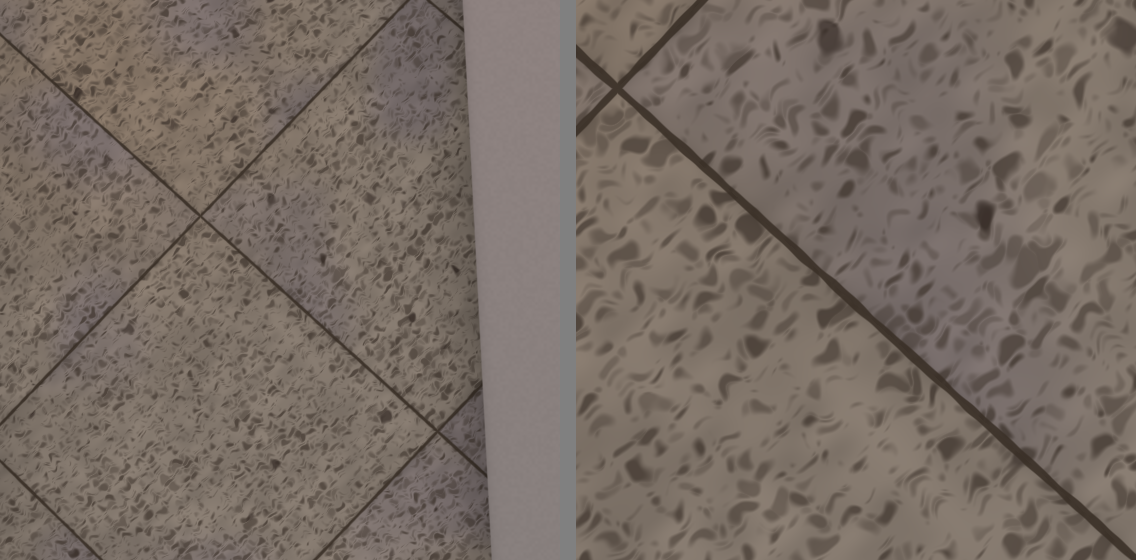
Left: the whole. Right: its middle third, enlarged.
This texture is drawn by a Shadertoy shader. Its source:

```glsl
// Speckled granite floor tiles laid on the diagonal, with a plain pale panel at the right.
// A mild projective map gives the tile grid; stretched cellular noise gives the mineral
// flecks, a sparse round layer gives the dark grains, and smooth noise tints the stone.

const vec2  CROSSING     = vec2(0.358, 0.614);  // a joint crossing, canvas units
const vec2  ACROSS_U     = vec2(1.309, -1.258); // tile axis running down to the right
const vec2  ACROSS_V     = vec2(1.200, 1.322);  // tile axis running up to the right
const vec2  PERSPECTIVE  = vec2(0.043, -0.051);
const float TILE_SIZE    = 0.555;
const float JOINT_HALF   = 0.0024;
const vec2  FLECK_PITCH  = vec2(0.021, 0.0115); // length and width of a fleck cell
const float FLECK_ANGLE  = 0.72;
const float GRAIN_PITCH  = 0.085;
const float PANEL_BOTTOM = 0.878;               // panel edge at the lower side
const float PANEL_TOP    = 0.826;               // panel edge at the upper side

const vec3 STONE  = vec3(0.505, 0.462, 0.422);
const vec3 WARM   = vec3(0.525, 0.455, 0.390);
const vec3 LILAC  = vec3(0.460, 0.420, 0.430);
const vec3 FLECK  = vec3(0.255, 0.215, 0.185);
const vec3 GRAIN  = vec3(0.205, 0.165, 0.145);
const vec3 JOINT  = vec3(0.225, 0.185, 0.150);
const vec3 PANEL_LOW  = vec3(0.530, 0.498, 0.490);
const vec3 PANEL_HIGH = vec3(0.555, 0.508, 0.500);

vec3 hash3(vec2 p) {
    vec3 q = fract(p.xyx * vec3(0.1031, 0.1030, 0.0973));
    q += dot(q, q.yxz + 33.33);
    return fract((q.xxy + q.yzz) * q.zyx);
}

float smoothNoise(vec2 p) {
    vec2 i = floor(p), f = fract(p);
    f = f * f * (3.0 - 2.0 * f);
    float low  = mix(hash3(i).x, hash3(i + vec2(1, 0)).x, f.x);
    float high = mix(hash3(i + vec2(0, 1)).x, hash3(i + vec2(1, 1)).x, f.x);
    return mix(low, high, f.y);
}

vec2 rotate(vec2 p, float a) {
    float c = cos(a), s = sin(a);
    return vec2(c * p.x + s * p.y, c * p.y - s * p.x);
}

// Coverage by one random blob per cell; fill scales radii, rarity drops blobs
float blobs(vec2 p, float fill, float rarity, float blur) {
    vec2 cell = floor(p);
    float ink = 0.0;
    for (int y = -1; y <= 1; y++)
    for (int x = -1; x <= 1; x++) {
        vec2 id = cell + vec2(x, y);
        vec3 h = hash3(id), k = hash3(id + 71.7);
        vec2 d = p - id - 0.15 - 0.7 * h.xy;
        d = rotate(d, (k.x - 0.5) * 1.1);
        float radius = fill * mix(0.35, 1.0, h.z);
        float body = 1.0 - smoothstep(radius - blur, radius + blur, length(d));
        ink = max(ink, body * mix(0.45, 1.0, k.y) * step(rarity, k.z));
    }
    return ink;
}

vec3 granite(vec2 p, vec2 tile, float px) {
    vec3 h = hash3(tile + 19.0);
    vec2 s = p + 7.0 * h.xy + 3.0;   // each tile is cut from its own slab area

    // Broad tints and cloudy mottling
    float cloud = smoothNoise(s * 9.0);
    float mottle = smoothNoise(rotate(s, FLECK_ANGLE) * vec2(38.0, 70.0));
    vec3 col = mix(STONE, WARM, 0.8 * exp(-7.0 * dot(p - vec2(0.2, 0.88), p - vec2(0.2, 0.88))));
    col = mix(col, LILAC, 0.75 * smoothstep(0.5, 0.9, smoothNoise(s * 5.0 + 4.0)));
    col *= 0.91 + 0.08 * cloud + 0.13 * mottle + 0.04 * (h.z - 0.5);

    // Ragged slanted flecks, gathered in clumps
    vec2 w = s + 0.0030 * sin(s.yx * vec2(173.0, 211.0) + 2.0 * sin(s * 97.0));
    w += 0.0045 * (vec2(smoothNoise(s * 120.0), smoothNoise(s * 120.0 + 50.0)) - 0.5);
    vec2 q = rotate(w, FLECK_ANGLE + 0.35 * (h.x - 0.5)) / FLECK_PITCH;
    float clump = mix(0.55, 1.25, smoothNoise(s * 21.0)) * mix(0.85, 1.15, cloud);
    float blur = 0.12 + 0.6 * px / FLECK_PITCH.y;
    float coarse = blobs(q, 0.46 * clump, 0.32, blur);
    float fine = blobs(q * 1.7 + 31.0, 0.42 * clump, 0.40, blur * 1.4);
    col = mix(col, FLECK, max(0.78 * coarse, 0.42 * fine));

    // Sparse round dark grains
    float grain = blobs(w / GRAIN_PITCH, 0.115, 0.80, 0.02 + px / GRAIN_PITCH);
    return mix(col, GRAIN, 0.9 * grain);
}

void mainImage(out vec4 fragColor, in vec2 fragCoord) {
    vec2 p = fragCoord / iResolution.xy;
    float px = 1.0 / min(iResolution.x, iResolution.y);

    // Tile coordinates and the distance to the nearest joint
    vec2 q = p - CROSSING;
    vec2 uv = vec2(dot(q, ACROSS_U), dot(q, ACROSS_V)) / (1.0 + dot(q, PERSPECTIVE));
    vec2 gap = abs(fract(uv + 0.5) - 0.5) * TILE_SIZE;
    float jointDist = min(gap.x, gap.y) + 0.0012 * (smoothNoise(p * 90.0) - 0.5);

    vec3 col = granite(p, floor(uv), px);
    float joint = 1.0 - smoothstep(JOINT_HALF - px, JOINT_HALF + px, jointDist);
    col *= 1.0 - 0.12 * exp(-jointDist / 0.005);
    col = mix(col, JOINT, 0.88 * joint);

    // Shade beside the panel and at the far left
    float edge = mix(PANEL_BOTTOM, PANEL_TOP, p.y) - p.x;
    col *= 1.0 - 0.24 * exp(-max(edge, 0.0) / 0.055) - 0.07 * exp(-p.x / 0.08);

    // Plain panel with a faint paper grain
    vec3 panel = mix(PANEL_LOW, PANEL_HIGH, p.y) * (0.985 + 0.03 * smoothNoise(p * 190.0));
    panel *= 1.0 - 0.08 * exp(min(edge, 0.0) / 0.008);
    col = mix(panel, col, smoothstep(-px, px, edge));

    fragColor = vec4(col, 1.0);
}
```
